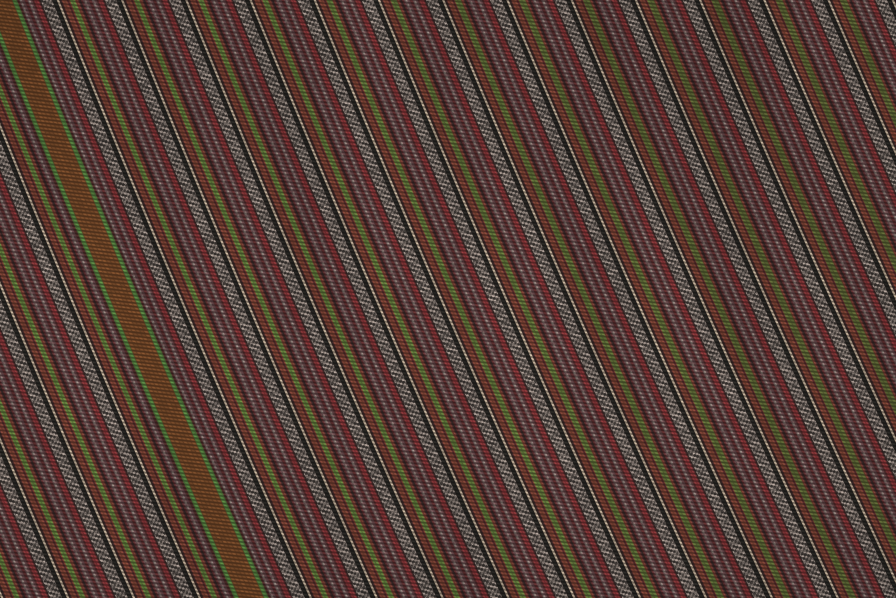
This pattern is drawn by a Shadertoy shader. Its source:

```glsl
// Slanted woven cloth: one group of muted warp stripes repeats across the canvas,
// interrupted once by a broad brown band with green selvedges.
// Stripes are wrapped distance bands; slanted sine stitches and hashed knots give the weave.
#define PERIOD 0.1074      // horizontal width of one stripe group
#define SLOPE 0.41         // sideways drift per unit of height
#define FAN 0.025          // extra drift towards the right
#define THREADS 16.0       // threads in one group
#define PITCH 0.0070       // length of one stitch
#define BAND_HALF 0.032    // half width of the brown band
#define LEFT_PHASE 0.49    // point in the group where the band cuts in
#define RIGHT_PHASE 0.40   // point in the group where stripes resume
#define STITCH_DEPTH 0.50  // contrast of the stitches
#define WEAR 0.025         // slow fading of the dye

const float TAU = 6.2831853;

float hash(vec2 p) {
    p = fract(p * vec2(0.1031, 0.1137));
    p += dot(p, p.yx + 33.33);
    return fract((p.x + p.y) * p.x * 17.0);
}

// Coverage of a periodic stripe, given its centre and half width
float stripe(float x, float centre, float halfWidth, float blur) {
    float d = abs(fract(x - centre + 0.5) - 0.5) - halfWidth;
    return 1.0 - smoothstep(-blur, blur, d);
}

// Height of slanted stitches, offset on alternate threads; 0 in gaps, 1 on crests
float stitches(float across, float along) {
    float thread = floor(across);
    float f = across - thread;
    float phase = along / PITCH + 0.5 * mod(thread, 2.0) + 0.5 * (f - 0.5);
    float crest = 0.5 + 0.5 * sin(TAU * phase);
    float roundness = 0.5 + 0.5 * sin(0.5 * TAU * f);
    float knot = 0.7 + 0.6 * hash(vec2(thread, floor(phase)) + 211.0);
    return crest * roundness * knot;
}

// Irregular grey braid: crossing diagonal strands with cellular knots
float braid(float x, float along) {
    float strands = sin(TAU * (along / (1.6 * PITCH) + 9.0 * x))
                  + 0.7 * sin(TAU * (along / (1.1 * PITCH) - 13.0 * x));
    vec2 cell = floor(vec2(x * THREADS, along / PITCH));
    return smoothstep(-1.2, 1.2, strands + 0.9 * (hash(cell + 97.0) - 0.5));
}

// Colours of one group, starting at the cream line
vec3 groupColour(float x, float along, float drift, float blur, float detail) {
    const vec3 dark = vec3(0.19, 0.135, 0.13);
    const vec3 black = vec3(0.125, 0.12, 0.11);
    const vec3 darkRed = vec3(0.285, 0.145, 0.145);
    const vec3 rust = vec3(0.39, 0.21, 0.165);
    const vec3 plum = vec3(0.32, 0.225, 0.23);
    const vec3 red = vec3(0.42, 0.17, 0.175);
    const vec3 grey = vec3(0.46, 0.42, 0.395);
    const vec3 cream = vec3(0.57, 0.52, 0.45);
    vec3 green = mix(vec3(0.31, 0.39, 0.19), vec3(0.29, 0.315, 0.165), drift);

    // Rust field with a green stripe, then red and plum threads
    vec3 col = darkRed;
    col = mix(col, rust, stripe(x, 0.19, 0.125, blur));
    col = mix(col, darkRed, stripe(x, 0.155, 0.014, blur));
    col = mix(col, green, stripe(x, 0.23, mix(0.040, 0.054, drift), blur));
    col = mix(col, dark, stripe(x, 0.345, 0.017, blur));
    col = mix(col, plum, stripe(x, 0.435, 0.048, blur));
    col = mix(col, plum, stripe(x, 0.565, 0.040, blur));
    col = mix(col, red, stripe(x, 0.665, 0.032, blur));

    // Dotted pale threads within the plum
    float dots = mix(0.5, 0.5 + 0.5 * sin(TAU * along / (1.3 * PITCH)), detail);
    float pale = stripe(x, 0.425, 0.017, blur) + stripe(x, 0.555, 0.018, blur);
    col = mix(col, grey, pale * (0.25 + 0.75 * dots));

    // Grey braid between dark edges
    col = mix(col, dark, stripe(x, 0.825, 0.112, blur));
    float strand = mix(0.55, braid(x, along), detail);
    col = mix(col, grey * (0.48 + 0.62 * strand), stripe(x, 0.825, 0.094, blur));

    // Black cord and cream line
    col = mix(col, black, stripe(x, 0.953, 0.036, blur));
    col = mix(col, dark, stripe(x, 0.036, 0.020, blur));
    return mix(col, cream, stripe(x, 0.004, 0.018, blur));
}

void mainImage(out vec4 fragColor, in vec2 fragCoord) {
    vec2 p = fragCoord / iResolution.y;
    float pixel = 1.0 / iResolution.y;
    float detail = 1.0 - smoothstep(0.45, 0.85, pixel / PITCH);

    // Coordinates across and along the slanted stripes
    float drop = 1.0 - p.y;
    float u = p.x - (SLOPE + FAN * p.x) * drop + 0.003 * sin(3.1 * p.y);
    float along = (p.y - SLOPE * p.x) * 0.925;

    // Stripe groups continue on either side of the band
    float rightSide = (u - BAND_HALF) / PERIOD + RIGHT_PHASE;
    float leftSide = (u + BAND_HALF) / PERIOD + LEFT_PHASE;
    float s = u > 0.0 ? rightSide : leftSide;
    float drift = smoothstep(0.1, 1.2, u);
    float blur = 0.75 * pixel / PERIOD;
    vec3 col = groupColour(fract(s), along, drift, blur, detail);
    col *= 0.97 + 0.06 * hash(vec2(floor(s) + 40.0, 7.0));

    // Brown band with green selvedges
    float edge = abs(u);
    vec3 band = mix(vec3(0.37, 0.23, 0.13), vec3(0.27, 0.40, 0.20),
                    smoothstep(-pixel, pixel, edge - 0.64 * BAND_HALF));
    band = mix(band, vec3(0.24, 0.14, 0.13),
               smoothstep(-pixel, pixel, edge - 0.88 * BAND_HALF));
    col = mix(band, col, smoothstep(-pixel, pixel, edge - BAND_HALF));

    // Weave relief and faded dye
    float relief = stitches(u / PERIOD * THREADS + 400.0, along + 2.0);
    col *= 1.0 + STITCH_DEPTH * detail * (relief - 0.41);
    float fade = sin(5.0 * along + 2.0 * u) + 0.6 * sin(23.0 * u - 9.0 * along);
    col *= 1.0 + WEAR * fade;
    fragColor = vec4(clamp(col, 0.0, 1.0), 1.0);
}
```
